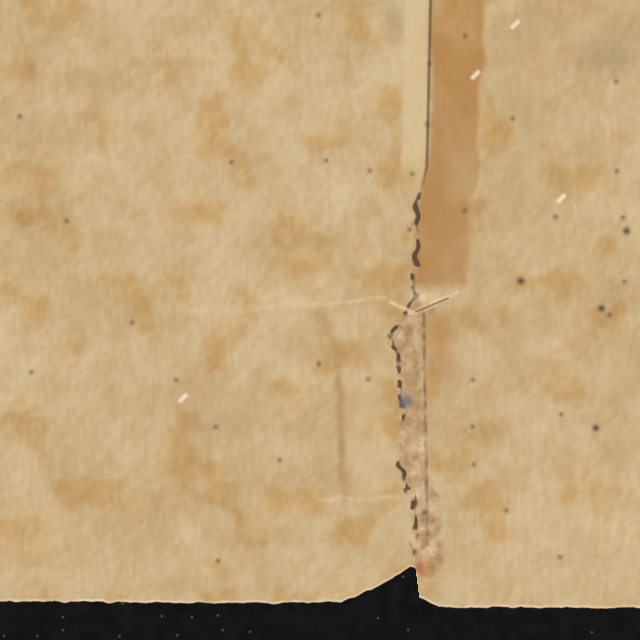
Reproduce this texture procedurally as a Shadertoy shader.

```glsl
float hash(vec2 p) {
  vec3 q = fract(p.xyx * vec3(0.1031, 0.1030, 0.0973));
  q += dot(q, q.yzx + 33.33);
  return fract((q.x + q.y) * q.z);
}

float noise(vec2 p) {
  vec2 i = floor(p), f = fract(p);
  f = f * f * (3.0 - 2.0 * f);
  return mix(mix(hash(i), hash(i + vec2(1, 0)), f.x),
             mix(hash(i + vec2(0, 1)), hash(i + 1.0), f.x), f.y);
}

float fbm(vec2 p) {
  float sum = 0.0, amp = 0.533;
  for (int i = 0; i < 4; i++) {
    sum += amp * noise(p);
    p = mat2(1.6, 1.2, -1.2, 1.6) * p + 17.3;
    amp *= 0.5;
  }
  return sum;
}

// Piecewise linear curve over sorted knots
float polyline(vec2 knots[9], float t) {
  float v = knots[0].y;
  for (int i = 0; i < 8; i++) {
    vec2 a = knots[i], b = knots[i + 1];
    v = mix(v, b.y, clamp((t - a.x) / (b.x - a.x), 0.0, 1.0));
  }
  return v;
}

float stroke(vec2 p, vec2 a, vec2 b, float width) {
  vec2 d = b - a;
  float h = clamp(dot(p - a, d) / dot(d, d), 0.0, 1.0);
  return 1.0 - smoothstep(0.0, width, length(p - a - d * h));
}

float spot(vec2 p, vec2 c, vec2 radius) {
  vec2 q = (p - c) / radius;
  return exp(-dot(q, q));
}

float band(float x, float lo, float hi, float soft) {
  return smoothstep(lo - soft, lo + soft, x) * (1.0 - smoothstep(hi - soft, hi + soft, x));
}

// Sparse random dots, one candidate per cell
float scatter(vec2 p, float cells, float density, float radius) {
  vec2 id = floor(p * cells);
  vec2 c = (id + 0.25 + 0.5 * vec2(hash(id + 3.1), hash(id + 8.7))) / cells;
  return step(hash(id), density) * spot(p, c, vec2(radius));
}

vec3 paper(vec2 p) {
  vec2 bent = p + 0.018 * vec2(noise(p * 14.0), noise(p * 14.0 + 40.0));
  vec2 fiber = mat2(0.8, -0.6, 0.6, 0.8) * bent;
  float tone = 0.4 * fbm(p * 6.0 + 2.0) + 0.5 * fbm(p * 24.0) - 0.21;
  tone += 0.3 * fbm(fiber * vec2(50, 150)) + 0.22 * noise(bent * vec2(170, 65));
  vec3 col = mix(vec3(0.725, 0.605, 0.425), vec3(0.875, 0.782, 0.62), tone);
  return col * mix(vec3(1), vec3(0.97, 0.91, 0.81), smoothstep(0.52, 0.78, fbm(p * 18.0 + 60.0)));
}

vec3 stains(vec3 col, vec2 p, float side) {
  float ragged = 0.025 * (fbm(p * 22.0) - 0.5);
  float tall = band(side + ragged, 0.0, 0.08, 0.007) * smoothstep(0.545, 0.562, p.y);
  tall *= 0.3 + 0.7 * fbm(p * vec2(22, 14) + 9.0);
  tall += 0.5 * spot(p, vec2(0.688, 0.455), vec2(0.022, 0.055));
  col = mix(col, vec3(0.69, 0.5, 0.29), min(tall, 0.8));
  float grey = spot(p, vec2(0.95, 0.91), vec2(0.05, 0.025)) + spot(p, vec2(0.615, 0.97), vec2(0.012, 0.035));
  return mix(col, vec3(0.62, 0.54, 0.43), 0.38 * grey);
}

vec3 folds(vec3 col, vec2 p) {
  vec2 q = p + 0.008 * (noise(p * 45.0) - 0.5);
  float broken = 0.25 + 0.5 * noise(p * 50.0);
  float light = 0.5 * stroke(q, vec2(0.29, 0.513), vec2(0.49, 0.523), 0.01);
  light += 0.8 * stroke(q, vec2(0.48, 0.523), vec2(0.6, 0.535), 0.006);
  light += 0.6 * stroke(q, vec2(0.5, 0.219), vec2(0.62, 0.222), 0.007);
  light += 0.35 * spot(p, vec2(0.575, 0.34), vec2(0.03, 0.13));
  float dark = 0.6 * stroke(q, vec2(0.49, 0.515), vec2(0.533, 0.45), 0.018);
  dark += 0.9 * stroke(q, vec2(0.531, 0.43), vec2(0.537, 0.22), 0.012);
  col = mix(col, vec3(0.64, 0.49, 0.31), min(dark, 1.0) * broken);
  return mix(col, vec3(0.9, 0.81, 0.64), min(light, 1.0) * broken);
}

vec3 crease(vec3 col, vec2 p, float side) {
  float rough = noise(p * vec2(130, 95)), upper = smoothstep(0.68, 0.76, p.y);
  // Raised lip and crumbled strip
  col = mix(col, vec3(0.86, 0.77, 0.6), 0.65 * band(side, -0.04, -0.003, 0.005) * upper);
  vec3 debris = mix(vec3(0.6, 0.44, 0.28), vec3(0.9, 0.79, 0.66), fbm(p * 80.0) * 1.5 - 0.25);
  col = mix(col, debris, 0.65 * band(side, 0.0, 0.042, 0.006) * band(p.y, 0.1, 0.54, 0.02));
  // Dark seams
  float jag = abs(side + 0.012 * (noise(p * 65.0) - 0.5));
  float seam = (1.0 - smoothstep(0.001, 0.007, jag)) * band(p.y, 0.13, 0.7, 0.02) * smoothstep(0.25, 0.65, rough);
  seam += 0.6 * (1.0 - smoothstep(0.0, 0.004, abs(side))) * upper;
  seam += 0.5 * rough * stroke(p, vec2(0.662, 0.52), vec2(0.668, 0.15), 0.005);
  col = mix(col, vec3(0.31, 0.25, 0.21), min(seam, 0.85));
  // Crossing wrinkles, grey flake, red corner
  float wrinkle = stroke(p, vec2(0.61, 0.528), vec2(0.65, 0.51), 0.006);
  wrinkle += stroke(p, vec2(0.64, 0.51), vec2(0.715, 0.543), 0.006) + spot(p, vec2(0.665, 0.535), vec2(0.022, 0.012));
  col = mix(col, vec3(0.91, 0.81, 0.66), min(wrinkle * (0.35 + 0.6 * rough), 0.8));
  col = mix(col, vec3(0.4, 0.31, 0.23), 0.6 * stroke(p, vec2(0.65, 0.513), vec2(0.7, 0.534), 0.003));
  col = mix(col, vec3(0.46), 0.9 * spot(p, vec2(0.635, 0.373), vec2(0.011)));
  return mix(col, vec3(0.7, 0.37, 0.29), 0.6 * spot(p, vec2(0.656, 0.112), vec2(0.011)));
}

vec3 specks(vec3 col, vec2 p) {
  vec2 ink[4] = vec2[](vec2(0.979, 0.639), vec2(0.94, 0.518), vec2(0.931, 0.331), vec2(0.814, 0.561));
  vec2 chip[4] = vec2[](vec2(0.743, 0.883), vec2(0.805, 0.962), vec2(0.877, 0.69), vec2(0.286, 0.378));
  float dark = 0.45 * scatter(p, 13.0, 0.16, 0.004), pale = 0.0;
  for (int i = 0; i < 4; i++) {
    dark += 0.8 * spot(p, ink[i], vec2(0.0055));
    pale += stroke(p, chip[i] - 0.004, chip[i] + 0.004, 0.0065);
  }
  return mix(mix(col, vec3(0.3, 0.26, 0.22), min(dark, 0.85)), vec3(0.96, 0.9, 0.79), 0.9 * pale);
}

void mainImage(out vec4 fragColor, in vec2 fragCoord) {
  vec2 p = fragCoord / iResolution.xy;
  vec2 seam[9] = vec2[](vec2(0.115, 0.651), vec2(0.22, 0.645), vec2(0.27, 0.624), vec2(0.427, 0.625),
    vec2(0.48, 0.612), vec2(0.53, 0.647), vec2(0.688, 0.655), vec2(0.74, 0.667), vec2(1, 0.673));
  vec2 edge[9] = vec2[](vec2(0, 0.06), vec2(0.44, 0.057), vec2(0.534, 0.06), vec2(0.58, 0.078),
    vec2(0.641, 0.113), vec2(0.649, 0.112), vec2(0.655, 0.066), vec2(0.685, 0.051), vec2(1, 0.05));
  float side = p.x - polyline(seam, p.y);
  float above = p.y - polyline(edge, p.x) + 0.005 * (fbm(vec2(p.x * 70.0, 4)) - 0.5);
  vec3 col = specks(crease(folds(stains(paper(p), p, side), p), p, side), p);
  // Torn rim over dark, dusty ground
  col = mix(col, vec3(0.92, 0.83, 0.72), band(above, 0.0, 0.004, 0.002) * (0.3 + 0.6 * noise(p * 80.0)));
  vec3 ground = vec3(0.065) + 0.045 * fbm(p * 60.0) + 0.25 * scatter(p, 45.0, 0.1, 0.002);
  float aa = max(0.0015, 1.0 / iResolution.y);
  fragColor = vec4(mix(ground, col, smoothstep(-aa, aa, above)), 1);
}
```
